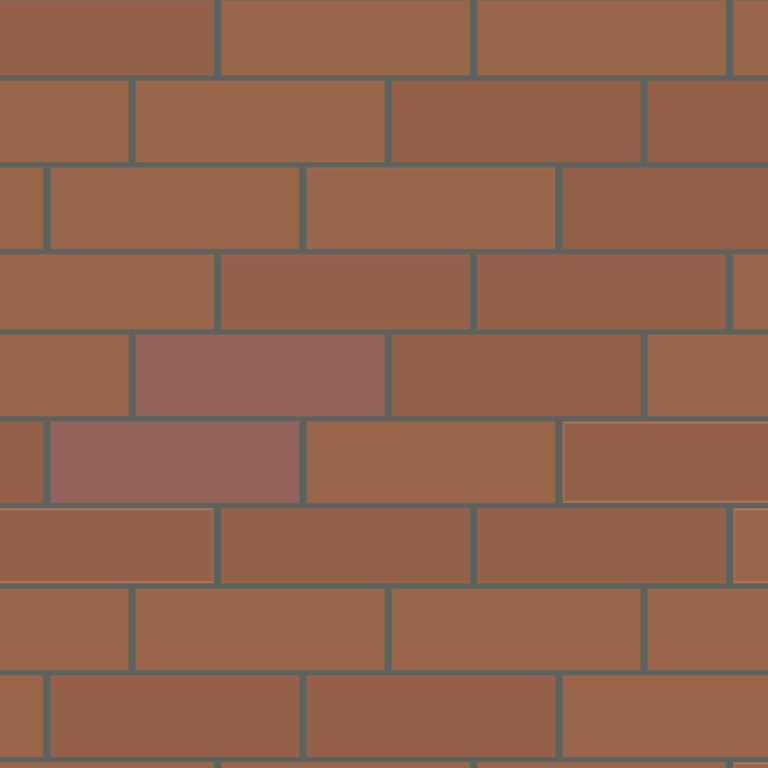
Give the GLSL for this texture, as a Shadertoy shader.

```glsl
// Brick wall in a third-step running bond, with flat two-tone bricks and thin grey-green mortar.

float hash(vec2 p) {
    return fract(sin(dot(p, vec2(127.1, 311.7))) * 43758.5453);
}

void mainImage(out vec4 fragColor, in vec2 fragCoord) {
    vec2 uv = fragCoord / iResolution.xy;
    float soft = max(0.0016, 0.7 / iResolution.y);

    // Courses come in threes, counted downwards; the third is slightly lower
    float groupHeight = 0.3307;
    float depth = 1.0 - uv.y - 0.1016;
    float group = floor(depth / groupHeight);
    float y = depth - group * groupHeight;
    float course = min(floor(y / 0.113), 2.0);
    float top = course * 0.113;
    float bottom = min(top + 0.113, groupHeight);
    float row = group * 3.0 + course + 1.0;

    // Three bricks across, each course stepping left by a third of a brick
    float along = (uv.x - 0.2832) * 3.0 + row / 3.0;
    float x = fract(along);
    vec2 id = vec2(floor(along + 0.01), row);

    // Distance inside the brick face, with wider upright joints
    float side = min(x, 1.0 - x) / 3.0 - 0.0048;
    float bed = min(y - top, bottom - y) - 0.0034;
    float inside = min(side, bed);

    // Two close clay tones, and a rare mauve brick
    vec3 clay = mix(vec3(0.600, 0.396, 0.296), vec3(0.580, 0.376, 0.288),
                    step(0.54, hash(id)));
    clay = mix(clay, vec3(0.580, 0.392, 0.360), step(0.97, hash(id + 17.3)));

    // Faint pale rims, strong on a few bricks and along their beds
    float wear = hash(id + 41.7);
    float rimStrength = 0.12 * step(0.6, wear) + 0.6 * step(0.91, wear);
    rimStrength *= bed < side ? 1.0 : 0.55;
    float rim = 1.0 - smoothstep(0.0006, 0.0006 + soft, abs(inside - 0.0014));
    clay = mix(clay, vec3(0.72, 0.49, 0.41), rim * rimStrength);

    // Mortar
    vec3 mortar = vec3(0.36, 0.39, 0.37);
    vec3 color = mix(mortar, clay, smoothstep(-soft, soft, inside));
    fragColor = vec4(color, 1.0);
}
```
